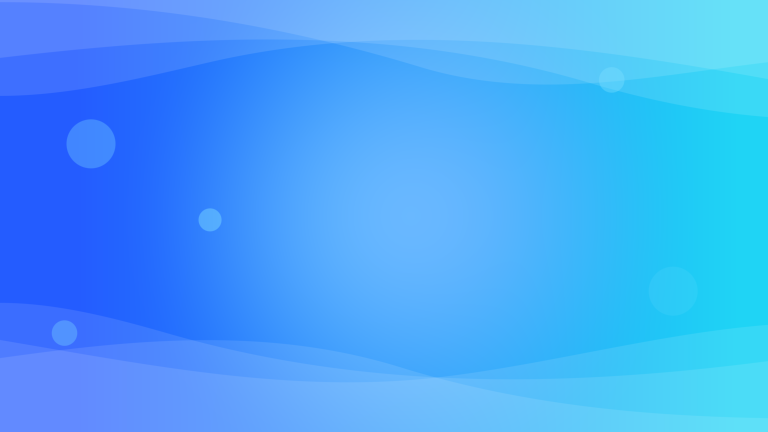
Write a Shadertoy shader that draws this background.

```glsl
// Blue to cyan gradient with a soft central glow, translucent waves and pale discs.
#define LEFT_BLUE vec3(0.14, 0.36, 1.0)
#define RIGHT_CYAN vec3(0.12, 0.83, 0.96)
#define GLOW_COLOR vec3(0.41, 0.72, 1.0)
#define GLOW_CENTER vec2(0.535, 0.5)
#define GLOW_RADIUS 0.68
#define WAVE_COLOR vec3(1.0)
#define TOP_OPACITY 0.12
#define BOTTOM_OPACITY 0.105
#define DISC_COLOR vec3(0.5, 0.88, 1.0)

// Cubic through two ends; each end holds (height, slope).
float hermite(float t, float span, vec2 a, vec2 b) {
    float s = 1.0 - t;
    return s * s * ((1.0 + 2.0 * t) * a.x + t * span * a.y)
         + t * t * ((1.0 + 2.0 * s) * b.x - s * span * b.y);
}

// Smooth wave from the left border over one knot to the right border.
float wave(float x, vec2 start, float knotX, vec2 knot, vec2 end) {
    return x < knotX
        ? hermite(x / knotX, knotX, start, knot)
        : hermite((x - knotX) / (1.0 - knotX), 1.0 - knotX, knot, end);
}

// Antialiased coverage of the positive side of a distance.
float cover(float distanceInside, float pixel) {
    return smoothstep(-pixel, pixel, distanceInside);
}

void mainImage(out vec4 fragColor, in vec2 fragCoord) {
    vec2 uv = fragCoord / iResolution.xy;
    vec2 aspect = vec2(iResolution.x / iResolution.y, 1.0);
    float pixel = 0.75 / iResolution.y;

    // Backdrop and central glow
    vec3 color = mix(LEFT_BLUE, RIGHT_CYAN, clamp((uv.x - 0.1) / 0.86, 0.0, 1.0));
    float glowDistance = length((uv - GLOW_CENTER) * aspect);
    color = mix(color, GLOW_COLOR, smoothstep(GLOW_RADIUS, 0.0, glowDistance));

    // Waves hanging from the top
    vec3 top = vec3(
        wave(uv.x, vec2(0.995, 0.0), 0.547, vec2(0.845, -0.54), vec2(0.856, 0.21)),
        wave(uv.x, vec2(0.866, 0.21), 0.768, vec2(0.808, -0.53), vec2(0.729, -0.14)),
        wave(uv.x, vec2(0.778, 0.0), 0.273, vec2(0.856, 0.41), vec2(0.817, -0.32)));

    // Waves rising from the bottom
    vec3 bottom = vec3(
        wave(uv.x, vec2(0.299, 0.0), 0.221, vec2(0.227, -0.51), vec2(0.164, 0.23)),
        wave(uv.x, vec2(0.213, -0.3), 0.573, vec2(0.127, 0.21), vec2(0.248, 0.14)),
        wave(uv.x, vec2(0.171, 0.25), 0.521, vec2(0.150, -0.55), vec2(0.032, -0.03)));

    for (int i = 0; i < 3; i++) {
        color = mix(color, WAVE_COLOR, TOP_OPACITY * cover(uv.y - top[i], pixel));
        color = mix(color, WAVE_COLOR, BOTTOM_OPACITY * cover(bottom[i] - uv.y, pixel));
    }

    // Discs: center, radius, opacity
    vec4 discs[5] = vec4[5](
        vec4(0.1185, 0.667, 0.0567, 0.32),
        vec4(0.2735, 0.491, 0.0266, 0.43),
        vec4(0.0840, 0.229, 0.0295, 0.33),
        vec4(0.7965, 0.815, 0.0295, 0.36),
        vec4(0.8765, 0.326, 0.0567, 0.13));
    for (int i = 0; i < 5; i++) {
        float inside = discs[i].z - length((uv - discs[i].xy) * aspect);
        color = mix(color, DISC_COLOR, discs[i].w * cover(inside, pixel));
    }

    fragColor = vec4(color, 1.0);
}
```
